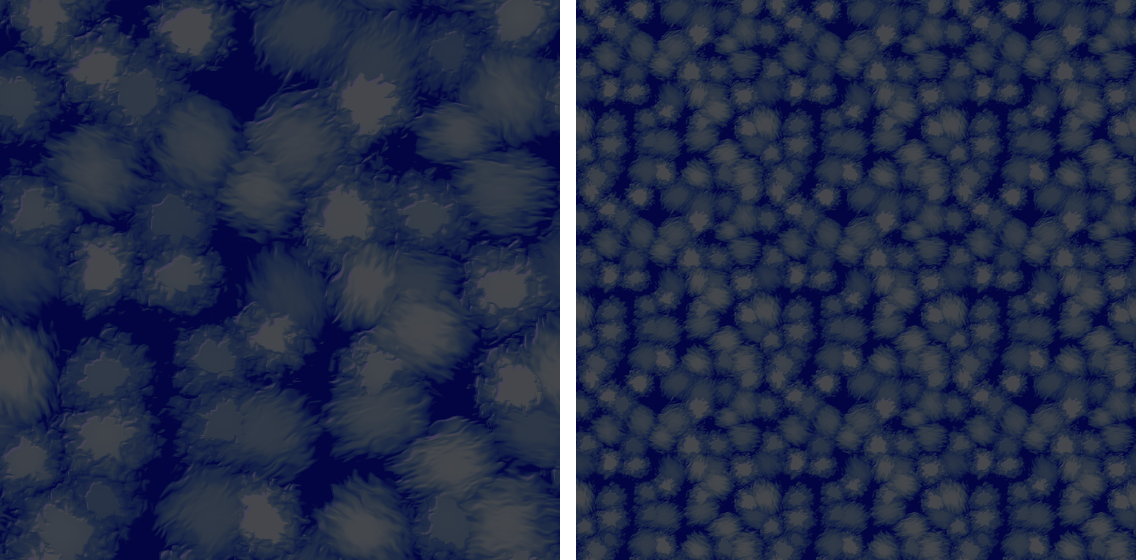
Left, the tile; right, the same tile 3 across and 3 down.
This texture is drawn by a WebGL 2 fragment shader. Its source:

```glsl
#version 300 es
precision highp float;
// Heap of rough blue-grey boulders with crusty or rippled flanks over dark blue gaps, tiling.

uniform vec2 u_resolution;
out vec4 fragColor;

const float CELLS = 7.0;          // boulders along each side
const float SLOPE_STEP = 0.018;   // sampling distance for slopes, in cells

float hash1(vec2 p) {
    vec3 a = fract(p.xyx * 0.1031);
    a += dot(a, a.yzx + 33.33);
    return fract((a.x + a.y) * a.z);
}

vec4 hash4(vec2 p) {
    return vec4(hash1(p + 3.7), hash1(p + 19.1), hash1(p + 41.3), hash1(p + 73.9));
}

float valueNoise(vec2 p) {
    vec2 i = floor(p), f = fract(p);
    f = f * f * (3.0 - 2.0 * f);
    return mix(mix(hash1(i), hash1(i + vec2(1, 0)), f.x),
               mix(hash1(i + vec2(0, 1)), hash1(i + vec2(1, 1)), f.x), f.y);
}

// Overlapping cones of random height, like scales
float shards(vec2 p) {
    vec2 i = floor(p), f = fract(p);
    float top = -1.0;
    for (int y = -1; y <= 1; y++)
        for (int x = -1; x <= 1; x++) {
            vec2 o = vec2(x, y);
            float r = hash1(i + o);
            vec2 c = o + vec2(r, hash1(i + o + 57.0));
            top = max(top, 0.9 * fract(r * 17.0) - length(f - c));
        }
    return top;
}

float crust(vec2 q) {
    vec2 bend = vec2(valueNoise(q * 9.0), valueNoise(q * 9.0 + 31.0)) * 0.12;
    return shards((q + bend) * 7.0) + 0.45 * shards((q + bend) * 16.0) - 0.3;
}

float ripples(vec2 q) {
    q.y += 0.09 * valueNoise(q * 6.0 + 11.0);
    float wide = valueNoise(q * vec2(5.0, 13.0));
    float fine = valueNoise(q * vec2(10.0, 25.0) + 47.0);
    return wide + 0.6 * fine - 0.8;
}

// Height of one boulder around its centre
float boulder(vec2 q, vec4 rnd, vec2 id) {
    float radius = mix(0.62, 0.82, rnd.x);
    float level = mix(0.55, 1.08, sqrt(rnd.y));
    float angle = (rnd.z - 0.5) * 2.4;
    float c = cos(angle), s = sin(angle);
    q = mat2(c, s, -s, c) * q * vec2(1.0, mix(1.0, 1.2, rnd.w));
    float d = length(q) / radius;
    if (d > 1.35) return 0.0;

    vec2 local = q + id * 5.0 + 40.0;
    float flank = smoothstep(0.1, 0.6, d);
    float outline = 0.22 * (valueNoise(local * 3.0) - 0.5);
    if (fract(rnd.w * 7.0) < 0.5) {
        // Smooth flat top with a sharp rim above a crusty flank
        float rough = d + outline - 0.3 * crust(local) * mix(0.45, 1.0, flank);
        float body = 0.84 * (1.0 - pow(max(rough, 0.0), 2.2));
        float plateau = 1.0 - smoothstep(0.37, 0.47, rough);
        float smoothTop = 1.0 - 0.35 * d * d;
        return max(level * mix(body, smoothTop, plateau), 0.0);
    }
    float wavy = d + outline - 0.27 * ripples(local) * mix(0.5, 1.0, flank);
    return max(level * (1.0 - pow(max(wavy, 0.0), 2.3)), 0.0);
}

// Highest boulder at a point; cell indices wrap around
float heap(vec2 p) {
    vec2 base = floor(p);
    float h = 0.0;
    for (int y = -1; y <= 1; y++)
        for (int x = -1; x <= 1; x++) {
            vec2 cell = base + vec2(x, y);
            vec2 id = mod(cell, CELLS);
            vec4 rnd = hash4(id * 3.0);
            vec2 jitter = vec2(hash1(id + 101.0), hash1(id + 151.0)) - 0.5;
            h = max(h, boulder(p - cell - 0.5 - 0.7 * jitter, rnd, id));
        }
    return h;
}

vec3 heightColour(float t) {
    vec3 colour = mix(vec3(0.01, 0.02, 0.26), vec3(0.07, 0.12, 0.28), smoothstep(0.0, 0.27, t));
    colour = mix(colour, vec3(0.12, 0.17, 0.28), smoothstep(0.25, 0.5, t));
    colour = mix(colour, vec3(0.18, 0.22, 0.28), smoothstep(0.48, 0.75, t));
    return mix(colour, vec3(0.27, 0.28, 0.30), smoothstep(0.72, 1.02, t));
}

void main() {
    vec2 p = gl_FragCoord.xy / u_resolution * CELLS;
    float h = heap(p);
    vec2 slope = vec2(heap(p + vec2(SLOPE_STEP, 0)), heap(p + vec2(0, SLOPE_STEP))) - h;
    slope /= SLOPE_STEP;

    // Soft light from the upper left
    float light = dot(slope, normalize(vec2(0.8, -0.6)));
    vec3 colour = heightColour(h + clamp(light * 0.035, -0.13, 0.16));

    // Violet glints on the steepest lit edges
    float glint = smoothstep(3.5, 8.0, light) * smoothstep(0.05, 0.3, h);
    colour = mix(colour, vec3(0.28, 0.24, 0.39), 0.75 * glint);
    fragColor = vec4(colour, 1.0);
}
```
